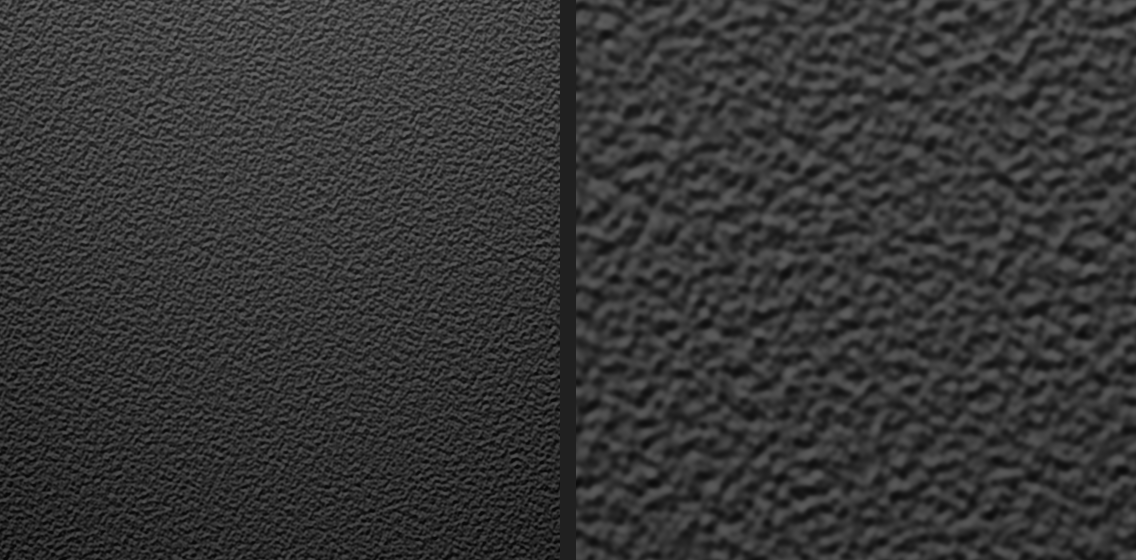
Left: the whole. Right: its middle third, enlarged.
Write a WebGL 2 fragment shader that draws this texture.

```glsl
#version 300 es
precision highp float;
// Fine-grained dark leather: a densely pebbled height field lit from above,
// laid over a vertical grey gradient with softly darkened sides.
// The relief is the height difference between two points along the light.

uniform vec2 u_resolution;
out vec4 fragColor;

const float GRAIN_CELLS = 100.0;             // noise cells per canvas height
const vec2 LIGHT_STEP = vec2(-0.0005, 0.0019);
const float RELIEF_LIMIT = 0.19;             // greatest change of grey by the relief

// Integer hash of a lattice point, from 0 to 1
float hash(ivec2 cell, uint seed) {
    uint h = uint(cell.x) * 1597334677u ^ uint(cell.y) * 3812015801u ^ seed * 2798796415u;
    h = (h ^ (h >> 16)) * 2146121005u;
    h = (h ^ (h >> 15)) * 2221713035u;
    h ^= h >> 16;
    return float(h >> 8) / 16777216.0;
}

// Slope of a randomly turned plane through a lattice point
float cornerSlope(ivec2 cell, vec2 offset, uint seed) {
    float angle = 6.28319 * hash(cell, seed);
    return dot(vec2(cos(angle), sin(angle)), offset);
}

// Smooth gradient noise around zero
float gradientNoise(vec2 p, uint seed) {
    ivec2 cell = ivec2(floor(p));
    vec2 f = fract(p);
    vec2 w = f * f * f * (f * (f * 6.0 - 15.0) + 10.0);
    float bottom = mix(cornerSlope(cell, f, seed),
                       cornerSlope(cell + ivec2(1, 0), f - vec2(1, 0), seed), w.x);
    float top = mix(cornerSlope(cell + ivec2(0, 1), f - vec2(0, 1), seed),
                    cornerSlope(cell + ivec2(1, 1), f - vec2(1, 1), seed), w.x);
    return mix(bottom, top, w.y);
}

vec2 rotate(vec2 p, float angle) {
    float c = cos(angle), s = sin(angle);
    return vec2(c * p.x - s * p.y, s * p.x + c * p.y);
}

// Two layers of bumps of similar size, turned against each other
float grainHeight(vec2 p, float cells) {
    float coarse = gradientNoise(rotate(p, 0.45) * cells, 3u);
    float fine = gradientNoise(rotate(p, 1.25) * cells * 1.5, 4u);
    return coarse + 0.6 * fine;
}

// Positive on slopes that face the light
float relief(vec2 p, vec2 lightStep, float cells) {
    return grainHeight(p - lightStep, cells) - grainHeight(p + lightStep, cells);
}

// Bends large values smoothly towards a limit
float softLimit(float value, float limit) {
    return limit * tanh(value / limit);
}

// Grey of the smooth surface: bright at the top, dark below and at the sides
float baseShade(vec2 uv) {
    float side = 2.0 * uv.x - 1.0;
    return mix(0.158, 0.276, uv.y) - 0.026 * side * side;
}

void main() {
    vec2 uv = gl_FragCoord.xy / u_resolution;
    vec2 p = gl_FragCoord.xy / u_resolution.y;

    float contrast = mix(0.23, 0.28, uv.y);
    float bumps = contrast * relief(p, LIGHT_STEP, GRAIN_CELLS);
    float shade = baseShade(uv) + softLimit(bumps, RELIEF_LIMIT);

    fragColor = vec4(vec3(clamp(shade, 0.03, 0.5)), 1.0);
}
```
